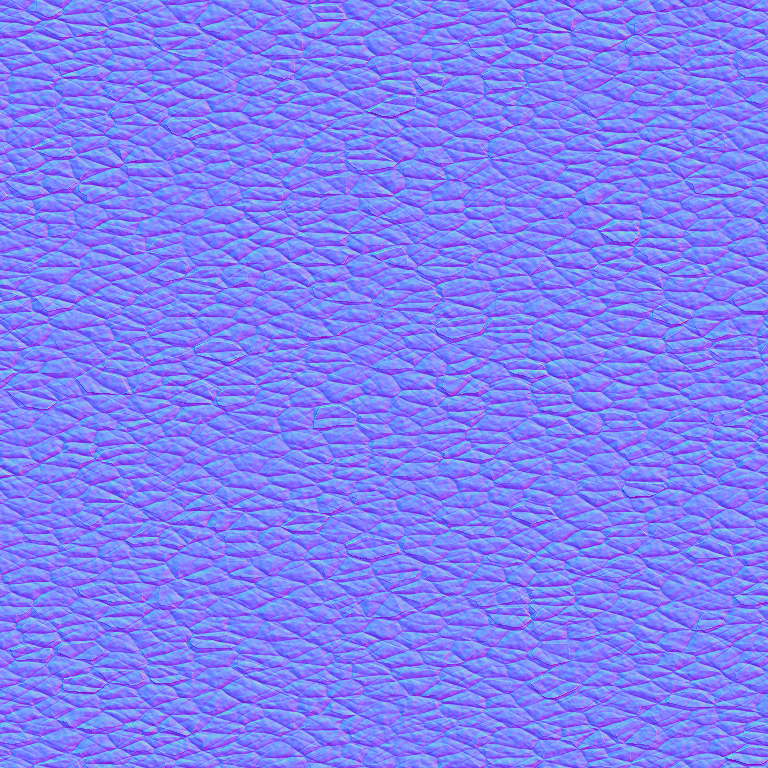
Write a WebGL 1 fragment shader that draws this texture map.

```glsl
precision highp float;
// Tangent-space normal map of creased leather with flat, lens-shaped grains.

uniform vec2 u_resolution;

vec2 hash2(vec2 cell) {
  vec2 k = vec2(dot(cell, vec2(127.1, 311.7)), dot(cell, vec2(269.5, 183.3)));
  return fract(sin(k) * 43758.545);
}

// Gradient noise, roughly -0.7 to 0.7
float noise(vec2 p) {
  vec2 i = floor(p), f = p - i;
  vec2 w = f * f * f * (f * (f * 6.0 - 15.0) + 10.0);
  vec2 x = vec2(1.0, 0.0), y = vec2(0.0, 1.0);
  float a = dot(hash2(i) * 2.0 - 1.0, f);
  float b = dot(hash2(i + x) * 2.0 - 1.0, f - x);
  float c = dot(hash2(i + y) * 2.0 - 1.0, f - y);
  float d = dot(hash2(i + 1.0) * 2.0 - 1.0, f - 1.0);
  return mix(mix(a, b, w.x), mix(c, d, w.x), w.y);
}

// Domed grains on staggered rows, split by sharp creases and tilted like scales
float grains(vec2 p) {
  vec2 u = p * vec2(17.0, 66.0);
  vec2 nearest = vec2(9.0), second = vec2(9.0);
  for (int j = -2; j <= 2; j++) {
    float row = floor(u.y) + float(j);
    float shift = 0.5 * mod(row, 2.0);
    for (int i = -1; i <= 1; i++) {
      vec2 cell = vec2(floor(u.x - shift) + float(i), row);
      vec2 center = cell + vec2(shift, 0.0) + 0.5 + (hash2(cell) - 0.5) * vec2(0.75, 0.85);
      vec2 d = (u - center) * vec2(1.0, 0.58);
      if (dot(d, d) < dot(nearest, nearest)) {
        second = nearest;
        nearest = d;
      } else if (dot(d, d) < dot(second, second)) {
        second = d;
      }
    }
  }
  float border = 0.5 * (dot(second, second) - dot(nearest, nearest))
               / max(length(second - nearest), 0.05);
  return (1.0 - exp(-7.0 * border)) * (1.0 - 0.75 * nearest.y);
}

// Thin wrinkles along the zero lines of sheared, stretched noise
float wrinkles(vec2 p, float slope) {
  float n = noise(vec2(p.x * 13.0, (p.y - slope * p.x) * 52.0) + slope * 70.0);
  return exp(-13.0 * abs(n));
}

float height(vec2 p) {
  // Bend the rows broadly, then wobble each crease
  vec2 q = p + 0.011 * vec2(noise(p * 9.0), 0.8 * noise(p * 8.0 + 40.0));
  q += 0.0035 * vec2(noise(p * 48.0 + 7.0), 0.6 * noise(p * 48.0 + 90.0));

  float h = 0.0027 * (1.0 + 0.5 * noise(p * 11.0 + 20.0)) * grains(q);
  h -= 0.0008 * (wrinkles(q, 0.42) + wrinkles(q, -0.36));

  // Pebbled surface
  h += 0.0016 * noise(p * vec2(105.0, 125.0));
  h += 0.0005 * noise(p * vec2(215.0, 240.0) + 33.0);
  return h;
}

void main() {
  vec2 p = gl_FragCoord.xy / u_resolution.y;
  float e = 0.0014;
  float h = height(p);
  vec2 slope = vec2(height(p + vec2(e, 0.0)) - h, height(p + vec2(0.0, e)) - h) / e;
  vec3 normal = normalize(vec3(-slope, 1.0));
  gl_FragColor = vec4(normal * 0.5 + 0.5, 1.0);
}
```
